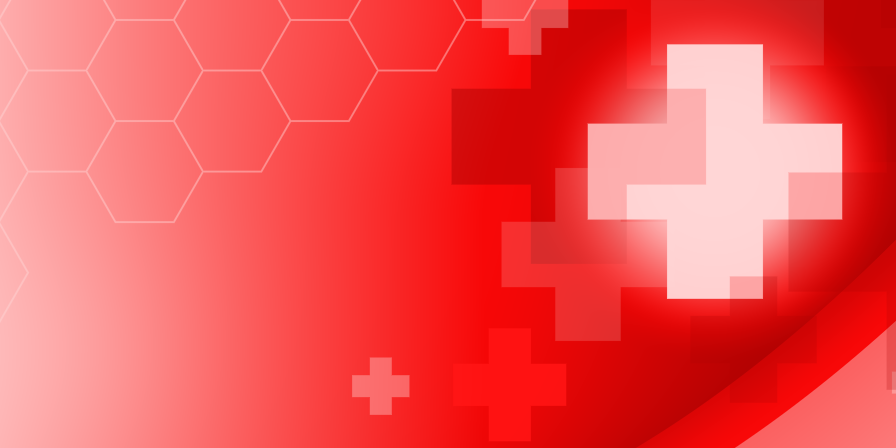
A WebGL 2 fragment shader for this background:

```glsl
#version 300 es
precision highp float;

#define PALE vec3(1.0, 0.84, 0.84)
#define RED vec3(0.975, 0.03, 0.03)
#define DEEP vec3(0.67, 0.005, 0.005)
#define GLOW_CENTER vec2(1.596, 0.617)
#define BIG_CROSS vec2(0.284, 0.107)
#define HEX_APOTHEM 0.1128
#define HEX_STEP 0.1953
#define HEX_LINE 0.0021
#define HEX_ALPHA 0.45

uniform vec2 u_resolution;
out vec4 outColor;

// Soft coverage of the region where the distance is negative
float fill(float d) {
    float aa = 0.7 / u_resolution.y;
    return 1.0 - smoothstep(-aa, aa, d);
}

// Plus shape: size.x is the arm reach, size.y the arm half width
float plus(vec2 p, vec2 center, vec2 size) {
    vec2 q = abs(p - center);
    return fill(min(max(q.x - size.x, q.y - size.y), max(q.x - size.y, q.y - size.x)));
}

float hexDistance(vec2 p) {
    p = abs(p);
    return max(p.y, dot(p, vec2(0.866, 0.5))) - HEX_APOTHEM;
}

// Outlines of a honeycomb whose lower edge climbs to the right
float honeycomb(vec2 p) {
    float d = 1.0;
    for (int column = -1; column <= 5; column++) {
        vec2 cell = vec2(0.1276 + HEX_STEP * float(column),
                         0.617 + HEX_APOTHEM * float(column - 1));
        int firstRow = column == 0 ? 1 : 0;
        for (int row = firstRow; row < 5; row++) {
            vec2 center = cell + vec2(0.0, 2.0 * HEX_APOTHEM * float(row));
            d = min(d, abs(hexDistance(p - center)));
        }
    }
    return fill(d - HEX_LINE);
}

// Height above a rising parabola that starts on the bottom edge
float aboveCurve(vec2 p, float start, float slope, float bend) {
    float t = p.x - start;
    return (p.y - t * (slope + bend * max(t, 0.0))) / sqrt(1.0 + slope * slope);
}

void main() {
    vec2 p = gl_FragCoord.xy / u_resolution.y;

    // Pink to red to deep red backdrop
    vec2 haze = (p - vec2(0.2, 0.22)) / vec2(0.35, 0.3);
    float pink = 0.80 - 0.74 * p.x + 0.08 * exp(-dot(haze, haze));
    pink += 0.08 * smoothstep(0.5, 1.0, p.y) * smoothstep(0.3, 1.0, p.x);
    vec3 color = mix(RED, PALE, clamp(pink, 0.0, 1.0));
    color = mix(color, DEEP, 0.75 * smoothstep(1.05, 1.85, p.x + 0.2 * (0.5 - p.y)));

    // Shadow along the lower sweep
    float upper = aboveCurve(p, 1.419, 0.60, 0.345);
    float lower = aboveCurve(p, 1.64, 0.67, 0.33);
    color = mix(color, DEEP, 0.5 * exp(-9.0 * max(upper, 0.0)));

    // Dark crosses behind the glow
    float shade = plus(p, vec2(1.292, 0.695), BIG_CROSS);
    float sideShade = plus(p, vec2(2.128, 0.745), BIG_CROSS);
    color = mix(color, DEEP, 0.4 * max(shade, sideShade));

    // Round glow with a red rim
    float radius = length(p - GLOW_CENTER);
    color = mix(color, RED, 0.9 * (1.0 - smoothstep(0.29, 0.43, radius)));
    color = mix(color, PALE, 0.92 * (1.0 - smoothstep(0.09, 0.37, radius)));
    color = mix(color, DEEP, 0.12 * shade);

    // Sweeping bands in the lower right corner
    vec3 band = mix(RED, DEEP, 0.45 * smoothstep(0.0, 0.16, lower));
    color = mix(color, band, fill(upper));
    vec3 sheet = mix(RED, PALE, 0.43 + 0.5 * clamp(-lower, 0.0, 0.3));
    color = mix(color, sheet, fill(lower));

    // Translucent light crosses
    color = mix(color, PALE, 0.19 * plus(p, vec2(1.3125, 0.432), vec2(0.193, 0.073)));
    color = mix(color, PALE, 0.12 * plus(p, vec2(1.646, 0.927), vec2(0.193, 0.073)));
    color = mix(color, PALE, 0.33 * plus(p, vec2(1.172, 0.974), vec2(0.0965, 0.0365)));
    color = mix(color, PALE, 0.38 * plus(p, vec2(0.850, 0.138), vec2(0.064, 0.0245)));
    color = mix(color, PALE, 0.38 * plus(p, vec2(2.055, 0.146), vec2(0.064, 0.0245)));
    color = mix(color, RED + 0.06, 0.7 * plus(p, vec2(1.138, 0.141), vec2(0.126, 0.047)));

    // Main cross, tinted where dark crosses overlap it
    float white = plus(p, GLOW_CENTER, BIG_CROSS);
    color = mix(color, PALE, 0.96 * white);
    color = mix(color, RED, 0.18 * white * shade);
    float tint = max(plus(p, vec2(2.112, 0.482), vec2(0.352, 0.133)),
                     plus(p, vec2(1.682, 0.242), vec2(0.141, 0.053)));
    color = mix(color, mix(DEEP, RED, white), 0.22 * tint);
    color = mix(color, DEEP, 0.25 * plus(p, vec2(2.06, 0.99), vec2(0.094, 0.053)));

    // Honeycomb lines
    color = mix(color, PALE, HEX_ALPHA * honeycomb(p));

    outColor = vec4(clamp(color, 0.0, 1.0), 1.0);
}
```
